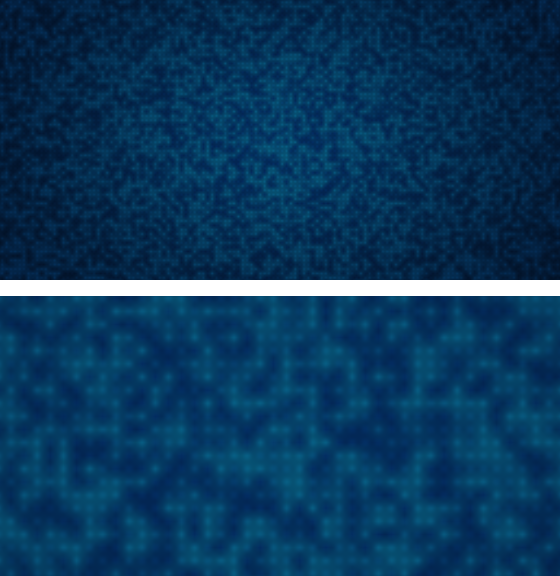
Top: the whole. Bottom: its middle third, enlarged.
This background is drawn by a WebGL 2 fragment shader. Its source:

```glsl
#version 300 es
precision highp float;
// Soft mosaic of 128 by 64 square cells in deep blue and teal.
// Each cell gets a hashed brightness, blended into its neighbours; a fine dark
// grid separates the cells and a radial falloff darkens the sides.

uniform vec2 u_resolution;
out vec4 fragColor;

const vec2 CELL_COUNT = vec2(128.0, 64.0);
const vec3 DIM_CENTER = vec3(0.012, 0.175, 0.385);
const vec3 LIT_CENTER = vec3(0.030, 0.370, 0.515);
const vec3 DIM_EDGE = vec3(0.010, 0.075, 0.165);
const vec3 LIT_EDGE = vec3(0.015, 0.165, 0.325);

float hash(vec2 p) {
    vec3 q = fract(vec3(p.xyx) * 0.1031);
    q += dot(q, q.yzx + 33.33);
    return fract((q.x + q.y) * q.z);
}

vec2 gradientAt(vec2 corner) {
    float angle = 6.28318 * hash(corner + 17.0);
    return vec2(cos(angle), sin(angle));
}

float gradientNoise(vec2 p) {
    vec2 i = floor(p);
    vec2 f = fract(p);
    vec2 u = f * f * f * (f * (f * 6.0 - 15.0) + 10.0);
    vec2 e = vec2(0.0, 1.0);
    float a = dot(gradientAt(i), f);
    float b = dot(gradientAt(i + e.yx), f - e.yx);
    float c = dot(gradientAt(i + e.xy), f - e.xy);
    float d = dot(gradientAt(i + e.yy), f - e.yy);
    return mix(mix(a, b, u.x), mix(c, d, u.x), u.y);
}

// Brightness of one whole cell, clustered with its surroundings
float cellLight(vec2 id) {
    float cluster = 0.35 * gradientNoise(id * 0.23);
    return smoothstep(0.05, 0.98, hash(id) + cluster);
}

// Cell brightness with blurred borders
float softMosaic(vec2 p) {
    vec2 q = p - 0.5;
    vec2 id = floor(q);
    vec2 blend = fract(q);
    float lower = mix(cellLight(id), cellLight(id + vec2(1.0, 0.0)), blend.x);
    float upper = mix(cellLight(id + vec2(0.0, 1.0)), cellLight(id + 1.0), blend.x);
    return mix(lower, upper, blend.y);
}

// Soft dark lines along the cell borders, as a brightness factor
float gridShade(vec2 p, float depth) {
    vec2 line = 0.5 + 0.5 * cos(6.28318 * p);
    return 1.0 - depth * (line.x + line.y - line.x * line.y);
}

// 0 in the middle, 1 in the corners; stronger toward the sides
float edgeFalloff(vec2 uv) {
    return smoothstep(0.0, 1.22, length((uv - 0.5) * vec2(2.0, 1.4)));
}

void main() {
    vec2 uv = gl_FragCoord.xy / u_resolution;
    vec2 cell = uv * CELL_COUNT;

    // Palette shifts from teal in the middle to navy at the sides
    float falloff = edgeFalloff(uv);
    vec3 dim = mix(DIM_CENTER, DIM_EDGE, falloff);
    vec3 lit = mix(LIT_CENTER, LIT_EDGE, falloff);

    vec3 color = mix(dim, lit, softMosaic(cell));
    color *= gridShade(cell, 0.12);
    fragColor = vec4(color, 1.0);
}
```
